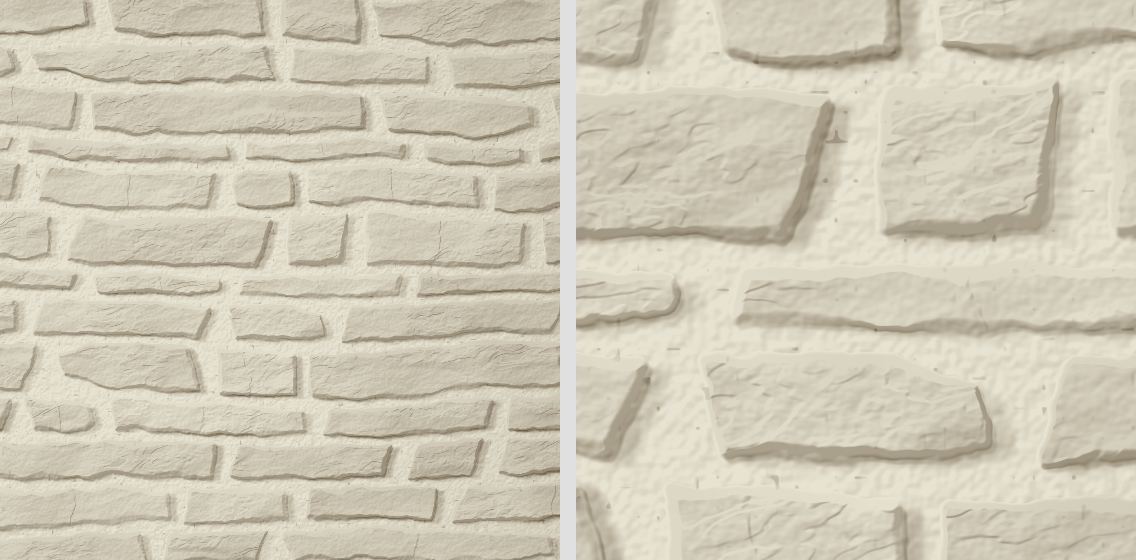
Left, the full canvas; right, a detail of the centre.
Give the GLSL for this texture, as a WebGL 2 fragment shader.

```glsl
#version 300 es
precision highp float;
// Pale painted wall of long, rough-split stones laid in grainy mortar.
// Jittered rows and columns give each stone a warped box distance; a height
// field built on it is lit from the upper left and throws soft shadows.
#define ROWS 13.0
#define COLUMNS 3.4
#define ROW_JITTER 0.55
#define COLUMN_JITTER 0.8
#define GAP vec2(0.0125, 0.0085)
#define EDGE_ROUGHNESS 0.017
#define STONE_HEIGHT 0.0034
#define LEDGE_HEIGHT 0.0015
#define RELIEF_CONTRAST 0.5
#define SHADOW_DEPTH 0.5
#define DARK_COLOR vec3(0.50, 0.45, 0.36)
#define LIGHT_COLOR vec3(0.87, 0.85, 0.78)
uniform vec2 u_resolution;
out vec4 fragColor;

float hash(vec2 p) {
  vec3 q = fract(vec3(p.xyx) * 0.1031);
  q += dot(q, q.yzx + 33.33);
  return fract((q.x + q.y) * q.z);
}
float noise(vec2 p) {
  vec2 i = floor(p), f = fract(p);
  f = f * f * (3.0 - 2.0 * f);
  return mix(mix(hash(i), hash(i + vec2(1, 0)), f.x),
             mix(hash(i + vec2(0, 1)), hash(i + vec2(1, 1)), f.x), f.y);
}
float fbm(vec2 p) {
  float sum = 0.0, weight = 0.533;
  for (int i = 0; i < 4; i++) {
    sum += weight * noise(p);
    p = mat2(0.8, 0.6, -0.6, 0.8) * p * 2.03 + 17.3;
    weight *= 0.5;
  }
  return sum;
}

// Jittered boundary number i of a row or column sequence.
float boundary(float i, float seed, float jitter) {
  return i + jitter * (hash(vec2(i + 50.0, seed)) - 0.5);
}
// Lower and upper boundary around v, and the index of the cell.
vec3 findCell(float v, float seed, float jitter) {
  float i = floor(v);
  if (v < boundary(i, seed, jitter)) i -= 1.0;
  else if (v >= boundary(i + 1.0, seed, jitter)) i += 1.0;
  return vec3(boundary(i, seed, jitter), boundary(i + 1.0, seed, jitter), i);
}

// Signed distance to the stone, its seed, and the position within it.
vec4 stoneAt(vec2 p) {
  vec2 rough = vec2(fbm(p * 25.0), fbm(p * 25.0 + 41.0)) - 0.5;
  p.y += 0.03 * (noise(p * vec2(4.5, 3.0) + 8.0) - 0.5);
  vec3 row = findCell(p.y * ROWS, 7.0, ROW_JITTER);
  float shift = 9.0 * hash(vec2(row.z + 30.0, 3.0));
  vec3 col = findCell(p.x * COLUMNS + shift, row.z + 70.0, COLUMN_JITTER);
  float seed = hash(vec2(col.z + 20.0, row.z + 90.0));
  float seed2 = hash(vec2(seed * 91.0, 5.0));
  vec2 low = vec2((col.x - shift) / COLUMNS, row.x / ROWS);
  vec2 high = vec2((col.y - shift) / COLUMNS, row.y / ROWS);
  vec2 extent = 0.5 * (high - low) - GAP;
  vec2 local = p - 0.5 * (low + high), q = local;
  // Slanted ends, and one end that narrows.
  float slant = 0.7 * (seed2 - 0.5);
  q.x += slant * q.y;
  extent.x -= abs(slant) * extent.y;
  float side = seed > 0.4 ? 1.0 : -1.0;
  extent.y *= 1.0 - 0.5 * seed2 * seed2 * smoothstep(0.4, 1.0, side * q.x / extent.x);
  vec2 d = abs(q + EDGE_ROUGHNESS * rough) - extent + 0.006;
  float dist = length(max(d, 0.0)) + min(max(d.x, d.y), 0.0) - 0.006;
  return vec4(dist, seed, local);
}

float surfaceHeight(vec2 p) {
  vec4 stone = stoneAt(p);
  // Edges break off steeply in places and gently in others.
  float bevel = mix(0.002, 0.011, noise(p * 23.0 + 3.0));
  float body = smoothstep(0.0012, -bevel, stone.x);
  // Split layers: terraced, stretched noise on part of each face.
  vec2 offset = stone.y * vec2(60.0, 23.0);
  float layers = 7.0 * fbm(vec2(p.x * 13.0, p.y * 29.0 - p.x * 7.0) + offset);
  float ledges = floor(layers) + smoothstep(0.75, 1.0, fract(layers));
  float broken = smoothstep(0.4, 0.7, noise(p * vec2(9.0, 19.0) + offset));
  float face = LEDGE_HEIGHT * mix(0.5 * layers, ledges, 0.85 * broken);
  face += 0.0036 * (0.4 + broken) * fbm(p * vec2(34.0, 52.0) + offset);
  // A few stones carry one upright crack.
  float crack = stone.z + 0.08 * (stone.y - 0.8) + 0.03 * (fbm(p * 28.0) - 0.5);
  face -= 0.0018 * smoothstep(-0.0015, 0.0015, crack) * step(0.75, stone.y);
  float grain = 0.0006 * noise(p * 125.0) + 0.0006 * noise(p * 270.0);
  float sand = 0.0012 * noise(p * 110.0) + 0.0010 * noise(p * 250.0);
  return body * (STONE_HEIGHT + face + grain) + (1.0 - body) * sand;
}

void main() {
  vec2 p = gl_FragCoord.xy / u_resolution;
  vec4 stone = stoneAt(p);
  float outside = smoothstep(-0.002, 0.002, stone.x);
  // Base tones, stains and pores.
  float stoneTone = 0.80 + 0.09 * (stone.y - 0.5) + 0.18 * (fbm(p * 11.0 + 5.0) - 0.5);
  float tone = mix(stoneTone, 0.99, outside);
  tone -= 0.35 * smoothstep(0.9, 0.98, noise(p * 170.0 + 60.0)) * mix(0.4, 1.0, outside);
  // Slope lighting, with highlights held back.
  float e = 0.001, h = surfaceHeight(p);
  vec2 slope = vec2(surfaceHeight(p + vec2(e, 0)) - h, surfaceHeight(p + vec2(0, e)) - h) / e;
  tone += RELIEF_CONTRAST * clamp(dot(slope, vec2(0.6, -0.8)), -0.9, 0.22);
  // Long shadows beside the stones, dark contact lines below them.
  float longShade = smoothstep(0.004, -0.006, stoneAt(p + vec2(-0.014, 0.006)).x);
  float contact = smoothstep(0.001, -0.002, stoneAt(p + vec2(-0.003, 0.004)).x);
  float uneven = 0.3 + 1.2 * noise(p * 9.0 + 13.0);
  tone -= SHADOW_DEPTH * outside * uneven * (0.6 * longShade + 0.7 * contact);
  // Broad lamp falloff.
  vec2 away = p - vec2(0.25, 0.5);
  tone += 0.08 - 0.25 * dot(away, away);
  fragColor = vec4(mix(DARK_COLOR, LIGHT_COLOR, clamp(tone, -0.6, 1.1)), 1.0);
}
```
